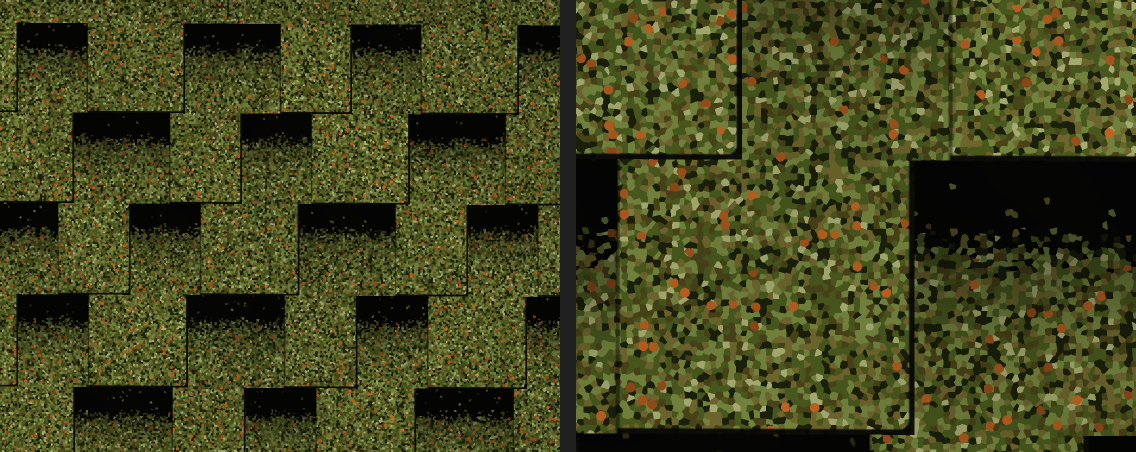
Left: the whole. Right: its middle third, enlarged.
Reproduce this texture procedurally as a Shadertoy shader.

```glsl
// Laminated roof shingles: staggered green granule tabs over shadowed slots.
#define ROW_PITCH 0.1972   // row height, in canvas heights
#define ROW_TOP 0.05       // top of the first full row
#define PERIOD 0.7387      // width of one narrow slot + wide slot repeat
#define SPREAD 0.004       // widening of the repeat per row downward
#define SHIFT_X 0.0403     // left edge of the first narrow slot
#define TILT 0.005         // slope of the rows
#define LINE 0.0036        // width of the dark tab outline
#define CORNER 0.007       // radius of the lower tab corner
#define GRAINS 215.0       // granules per canvas height
#define SPECKS 0.05        // share of orange granules
#define AA 2               // samples per pixel side

const vec3 BLACK = vec3(0.028, 0.028, 0.022);
const vec3 ORANGE = vec3(0.64, 0.33, 0.11);

vec3 hash3(vec2 p) {
    vec3 q = fract(p.xyx * vec3(0.1031, 0.1030, 0.0973));
    q += dot(q, q.yxz + 33.33);
    return fract((q.xxy + q.yzz) * q.zyx);
}

// Cellular noise: nearest granule's random values (xyz) and distance (w)
vec4 granule(vec2 p) {
    vec2 cell = floor(p);
    vec4 best = vec4(9.0);
    for (int j = -1; j <= 1; j++)
    for (int i = -1; i <= 1; i++) {
        vec2 id = cell + vec2(i, j);
        vec3 h = hash3(id + 57.0);
        float d = length(id + 0.15 + 0.7 * h.xy - p);
        if (d < best.w) best = vec4(hash3(id + 311.0), d);
    }
    return best;
}

vec3 granuleColor(float h) {
    vec3 c = vec3(0.10, 0.12, 0.04);                  // dark moss
    c = mix(c, vec3(0.27, 0.25, 0.09), step(0.16, h)); // olive brown
    c = mix(c, vec3(0.27, 0.33, 0.11), step(0.30, h)); // green
    c = mix(c, vec3(0.41, 0.38, 0.17), step(0.57, h)); // tan
    c = mix(c, vec3(0.43, 0.49, 0.23), step(0.74, h)); // light green
    return mix(c, vec3(0.62, 0.64, 0.42), step(0.95, h));
}

// Granules with a lit probability; unlit ones fall into shadow
vec3 granules(vec2 p, float lit) {
    vec4 g = granule(p * GRAINS);
    vec3 col = mix(BLACK, granuleColor(g.x), step(g.y, lit));
    vec4 s = granule(p * GRAINS * 0.62 + 91.0);
    float speck = step(s.x, SPECKS) * step(s.w, 0.48) * step(s.y, lit);
    return mix(col, ORANGE * (0.8 + 0.35 * s.z), speck);
}

// p is in canvas heights, measured from the upper left
vec3 shingles(vec2 p) {
    // Row index and position, rows growing slightly toward the bottom
    float t = (p.y - TILT * p.x - ROW_TOP) / ROW_PITCH;
    float r = t - 0.005 * t * t;
    float row = floor(r), v = r - row;
    float rowHeight = ROW_PITCH + 0.002 * row;

    // Each repeat holds two slot + tab pairs; rows step by a third
    float period = PERIOD + SPREAD * row;
    float u = (p.x - SHIFT_X) / period + row / 3.0;
    float pairId = floor(u * 2.0);
    float wide = mod(pairId, 2.0);
    float slotWidth = mix(0.207, 0.285, wide);
    float x = (u - 0.5 * pairId - slotWidth) * period;
    float tabWidth = (0.5 - slotWidth) * period;
    float isTab = step(0.0, x);
    float laid = step(0.0, row);

    // Ragged shadow band at the head of every slot
    float ragged = 0.012 * sin(p.x * 61.0 + row * 2.0) + 0.008 * sin(p.x * 143.0);
    float depth = v + ragged;
    float slot = (1.0 - isTab) * laid;
    float lit = max(smoothstep(0.20, 0.43, depth), 0.02);
    lit = mix(1.0, lit, slot);

    // Tone: slot falloff, per-tab variation and broad mottling
    float falloff = mix(0.62, 0.98, smoothstep(0.22, 0.8, depth));
    float tabTone = 1.0 + 0.07 * (hash3(vec2(pairId, row) + 23.0).x - 0.5);
    float tone = mix(tabTone, falloff, slot);
    tone *= mix(0.84, 1.0, smoothstep(-0.02, 0.09, p.y));
    tone *= 1.0 + 0.025 * sin(p.x * 9.0 + 2.0 * sin(p.y * 7.0))
                + 0.02 * sin(p.y * 23.0 + 3.0 * sin(p.x * 11.0));
    vec3 col = granules(p, lit) * tone;

    // Rounded outline along the right and lower tab edges
    vec2 e = CORNER + LINE - vec2(tabWidth - x, (1.0 - v) * rowHeight);
    float d = length(max(e, 0.0)) + min(max(e.x, e.y), 0.0) - CORNER;
    float outline = smoothstep(-0.0012, 0.0006, d) * isTab * laid;
    col = mix(col, BLACK, 0.94 * outline);

    // Faint seam on the left tab edge
    float seam = 1.0 - smoothstep(0.0006, 0.0024, abs(x));
    return col * (1.0 - 0.45 * seam * laid);
}

void mainImage(out vec4 fragColor, in vec2 fragCoord) {
    vec3 sum = vec3(0.0);
    for (int j = 0; j < AA; j++)
    for (int i = 0; i < AA; i++) {
        vec2 f = fragCoord + (vec2(i, j) + 0.5) / float(AA) - 0.5;
        sum += shingles(vec2(f.x, iResolution.y - f.y) / iResolution.y);
    }
    fragColor = vec4(sum / float(AA * AA), 1.0);
}
```
